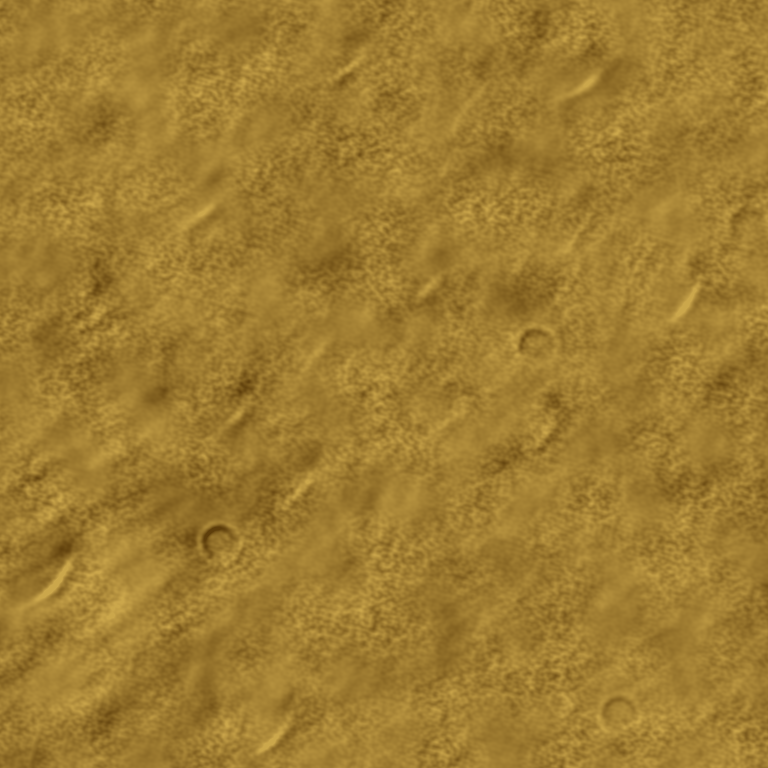
A Shadertoy shader for this texture:

```glsl
// Ochre sand sheet: embossed mottled relief with patchy grain, slanted ridges and small pits.
#define DARK_OCHRE vec3(0.50, 0.37, 0.12)
#define LIGHT_OCHRE vec3(0.72, 0.58, 0.25)
#define BASE_TONE 0.60
#define BROAD_AMOUNT 0.30
#define MOTTLE_SCALE 20.0
#define GRAIN_SCALE 90.0
#define GRAIN_AMOUNT 0.42
#define FEATURE_CELLS 6.0
#define RIDGE_CHANCE 0.42
#define PIT_CHANCE 0.12
#define PIT_RADIUS 0.019
#define ROUGH_CENTER vec2(0.08, 0.26)

vec3 hash3(vec2 cell) {
    vec3 q = fract(cell.xyx * vec3(0.1031, 0.1030, 0.0973));
    q += dot(q, q.yxz + 33.33);
    return fract((q.xxy + q.yzz) * q.zyx);
}

vec2 rotate(vec2 p, float angle) {
    float c = cos(angle), s = sin(angle);
    return vec2(c * p.x + s * p.y, c * p.y - s * p.x);
}

float cornerSlope(vec2 cell, vec2 offset) {
    float angle = 6.2832 * hash3(cell).x;
    return dot(vec2(cos(angle), sin(angle)), offset);
}

float gradientNoise(vec2 p) {
    vec2 i = floor(p), f = fract(p);
    vec2 u = f * f * f * (f * (f * 6.0 - 15.0) + 10.0);
    vec2 e = vec2(1.0, 0.0);
    float low = mix(cornerSlope(i, f), cornerSlope(i + e, f - e), u.x);
    float high = mix(cornerSlope(i + e.yx, f - e.yx), cornerSlope(i + 1.0, f - 1.0), u.x);
    return mix(low, high, u.y);
}

// Noise seen as a height field lit from one side
float emboss(vec2 p) {
    return gradientNoise(p) - gradientNoise(p + vec2(0.28, -0.42));
}

float blob(vec2 p, vec2 size) {
    p /= size;
    return exp(-dot(p, p));
}

// Thin lit crest with a shadow beside it and a dark hollow above
float ridge(vec2 p, vec3 rnd) {
    vec2 q = rotate(p, mix(0.6, 1.05, rnd.x));
    q.y -= 7.0 * (rnd.y - 0.3) * q.x * q.x;
    float crest = blob(q, vec2(mix(0.02, 0.042, rnd.z), 0.0055));
    float shadow = blob(q + vec2(0.0, 0.011), vec2(0.026, 0.007));
    float hollow = blob(rotate(p - vec2(0.014, 0.045), 0.7), vec2(0.021, 0.012));
    return 0.85 * crest - 0.45 * shadow - 0.65 * hollow;
}

// Round pit: dark on its upper rim, lit on its lower rim and outer lip
float pit(vec2 p) {
    float r = length(p);
    float rim = (r - PIT_RADIUS) / 0.0042;
    float facing = dot(p / max(r, 0.001), vec2(0.45, -0.89));
    float lip = exp(-pow(rim - 1.9, 2.0));
    return exp(-rim * rim) * (0.75 * facing - 0.35) + 0.4 * lip;
}

float scatteredFeatures(vec2 p, float rough) {
    float sum = 0.0;
    vec2 home = floor(p * FEATURE_CELLS);
    for (int y = -1; y <= 1; y++)
    for (int x = -1; x <= 1; x++) {
        vec2 cell = home + vec2(x, y);
        vec3 place = hash3(cell + 41.0);
        vec3 shape = hash3(cell + 87.0);
        vec2 q = p - (cell + 0.15 + 0.7 * place.xy) / FEATURE_CELLS;
        float strength = mix(0.3, 1.0, shape.y) * (1.0 + 0.5 * rough);
        if (place.z < RIDGE_CHANCE) sum += strength * ridge(q, shape);
        else if (place.z > 1.0 - PIT_CHANCE) sum += strength * pit(q);
    }
    return sum;
}

// Broad tone, embossed lumps and a few dark stains
float mottle(vec2 p) {
    vec2 q = rotate(p, 0.6) * vec2(0.85, 1.1);
    float broad = BROAD_AMOUNT * gradientNoise(p * 4.5 + 3.7);
    float soft = 0.27 * gradientNoise(q * MOTTLE_SCALE * 0.6 + 11.3);
    float lumps = 0.27 * emboss(p * MOTTLE_SCALE + 23.9);
    float small = 0.27 * emboss(q * MOTTLE_SCALE * 2.1 + 29.1);
    float stain = smoothstep(0.2, 0.6, gradientNoise(q * 11.0 + 61.0));
    return broad + soft + lumps + small - 0.45 * stain;
}

// Short dashes whose strength comes and goes in patches
float grain(vec2 p) {
    float patchiness = clamp(1.0 + 1.8 * gradientNoise(p * 13.0 + 71.0), 0.35, 1.8);
    vec2 q = rotate(p, 0.45) * vec2(0.7, 1.15);
    float coarse = gradientNoise(q * GRAIN_SCALE + 5.3);
    float fine = gradientNoise(rotate(p, -0.25) * GRAIN_SCALE * vec2(1.5, 1.9) + 17.9);
    return GRAIN_AMOUNT * patchiness * (0.75 * coarse + fine);
}

// Long sharp wrinkles and dark patches of the rough corner
float wrinkles(vec2 p) {
    vec2 q = rotate(p, 0.5);
    float folds = emboss(q * vec2(8.0, 30.0) + 2.4);
    float patches = gradientNoise(rotate(p, 0.2) * vec2(5.0, 10.0) + 9.6);
    return 0.6 * folds + 0.9 * patches - 0.12;
}

void mainImage(out vec4 fragColor, in vec2 fragCoord) {
    vec2 p = fragCoord / iResolution.y;
    float rough = blob(p - ROUGH_CENTER, vec2(0.28, 0.25));
    float tone = BASE_TONE + mottle(p) + grain(p);
    tone += scatteredFeatures(p, rough) + rough * wrinkles(p);
    fragColor = vec4(mix(DARK_OCHRE, LIGHT_OCHRE, clamp(tone, -0.6, 1.35)), 1.0);
}
```
